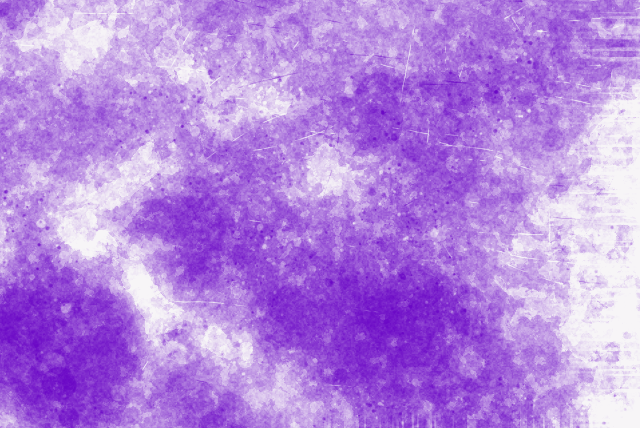
Write a Shadertoy shader that draws this texture.

```glsl
// Distressed violet paint: soft washes and clouds set a single tone, then torn
// chips, round blots, splatter, scratches, edge wear and grain disturb it.
// The tone finally runs along one ramp from deep violet to near white.

#define DEEP_VIOLET vec3(0.40, 0.00, 0.77)
#define PALE_LILAC  vec3(0.985, 0.99, 0.975)
#define BASE_TONE 0.42
#define CLOUD_CONTRAST 0.66
#define CHIP_STRENGTH 0.17
#define BLOT_STRENGTH 0.13
#define SPLATTER_STRENGTH 0.26
#define SCRATCH_COUNT 90
#define SCRATCH_STRENGTH 0.30
#define WEAR_STRENGTH 0.22
#define GRAIN_STRENGTH 0.13

float hash(vec2 p) {
    vec3 q = fract(p.xyx * 0.1031);
    q += dot(q, q.yzx + 33.33);
    return fract((q.x + q.y) * q.z);
}

vec2 hash2(vec2 p) { return vec2(hash(p), hash(p + 57.3)); }

mat2 turn(float a) { return mat2(cos(a), sin(a), -sin(a), cos(a)); }

float noise(vec2 p) {
    vec2 i = floor(p), f = fract(p);
    f = f * f * (3.0 - 2.0 * f);
    return mix(mix(hash(i), hash(i + vec2(1, 0)), f.x),
               mix(hash(i + vec2(0, 1)), hash(i + vec2(1, 1)), f.x), f.y);
}

float fbm(vec2 p) {
    float sum = 0.0, amp = 0.5;
    for (int i = 0; i < 6; i++) {
        sum += amp * noise(p);
        p = turn(0.6) * p * 2.03 + 17.1;
        amp *= 0.54;
    }
    return sum / 1.06;
}

// Soft elliptical wash of pigment
float wash(vec2 p, vec2 centre, vec2 radius) {
    vec2 d = (p - centre) / radius;
    return exp(-dot(d, d));
}

// Soft stroke between two points
float stroke(vec2 p, vec2 a, vec2 b, float width) {
    vec2 ab = b - a;
    float d = length(p - a - ab * clamp(dot(p - a, ab) / dot(ab, ab), 0.0, 1.0)) / width;
    return exp(-d * d);
}

// Broad arrangement of light and dark areas
float layout_tone(vec2 p) {
    float light = 0.32 * stroke(p, vec2(0.24, 0.38), vec2(0.68, 0.08), 0.10)
                + 0.36 * wash(p, vec2(0.76, 0.58), vec2(0.14, 0.13))
                + 0.34 * wash(p, vec2(0.56, 0.82), vec2(0.16, 0.08))
                + 0.36 * wash(p, vec2(0.02, 0.44), vec2(0.09, 0.11))
                + 0.22 * wash(p, vec2(0.18, 0.94), vec2(0.12, 0.12))
                + 0.15 * wash(p, vec2(0.33, 0.58), vec2(0.20, 0.10))
                + 0.17 * wash(p, vec2(1.30, 0.42), vec2(0.14, 0.24))
                + 0.10 * wash(p, vec2(0.95, 0.95), vec2(0.35, 0.20))
                + 0.34 * smoothstep(1.30, 1.52, p.x + 0.14 * (0.4 - p.y));
    float dark = 0.19 * wash(p, vec2(0.18, 0.19), vec2(0.30, 0.13))
               + 0.16 * wash(p, vec2(1.00, 0.24), vec2(0.22, 0.14))
               + 0.14 * wash(p, vec2(0.50, 0.47), vec2(0.20, 0.07))
               + 0.07 * wash(p, vec2(1.08, 0.60), vec2(0.16, 0.18));
    return light - dark;
}

// Scattered discs, each lighter (+) or darker (-) than its ground
float blots(vec2 p, float cells, float share, float px) {
    vec2 g = p * cells, id = floor(g);
    float sum = 0.0, soft = cells * px;
    for (int y = -1; y <= 1; y++)
    for (int x = -1; x <= 1; x++) {
        vec2 c = id + vec2(x, y);
        float size = hash(c + cells * 3.0);
        float radius = mix(0.10, 0.50, size * size);
        float d = length(g - c - hash2(c + cells)) - radius;
        float level = hash(c + cells * 5.0) * 2.0 - 1.0;
        sum += step(hash(c + cells * 7.0), share) * level * smoothstep(soft, -soft, d);
    }
    return sum;
}

// Thin bent lines, most of them nearly level, a few dark
float scratches(vec2 p, float px) {
    float sum = 0.0;
    for (int i = 0; i < SCRATCH_COUNT; i++) {
        vec2 seed = vec2(float(i) * 3.7, 11.0);
        vec2 centre = sqrt(hash2(seed)) * vec2(1.5, 1.0);
        float kind = hash(seed + 5.0), spread = hash(seed + 8.0) - 0.5;
        float angle = kind < 0.6 ? 0.15 + 0.35 * spread : 3.1 * spread;
        float reach = mix(0.02, 0.18, pow(hash(seed + 13.0), 3.0));
        vec2 q = turn(angle) * (p - centre);
        q.y += (hash(seed + 21.0) - 0.5) * 1.6 * q.x * q.x;
        float line = smoothstep(px * 0.8 + 0.0006, 0.0, abs(q.y));
        line *= smoothstep(reach, reach * 0.5, abs(q.x));
        line *= smoothstep(0.25, 0.7, noise(vec2(q.x * 70.0, float(i))));
        sum += line * (hash(seed + 30.0) < 0.25 ? -0.7 : 1.0);
    }
    return clamp(sum, -1.0, 1.3);
}

void mainImage(out vec4 fragColor, in vec2 fragCoord) {
    float px = 1.0 / iResolution.y;
    vec2 p = fragCoord * px;
    vec2 bend = vec2(fbm(p * 4.0), fbm(p * 4.0 + 31.0)) - 0.5;
    vec2 ragged = p + 0.012 * (vec2(fbm(p * 30.0), fbm(p * 30.0 + 9.0)) - 0.5);

    // Washes and clouds
    float tone = BASE_TONE + layout_tone(p + 0.28 * bend);
    tone += CLOUD_CONTRAST * (fbm(p * 3.0 + bend + 4.0) - 0.5);

    // Torn paint with crisp borders, and dark flecks left on the light areas
    float torn = tone + 0.85 * (fbm(p * 9.0 + 2.0 * bend + 50.0) - 0.5);
    float fleck = smoothstep(0.56, 0.60, fbm(p * 24.0 + 90.0)) * smoothstep(0.58, 0.75, tone);
    tone += CHIP_STRENGTH * smoothstep(0.68, 0.70, torn) - 0.16 * fleck;
    tone += 0.07 * smoothstep(0.50, 0.52, torn) - 0.08 * smoothstep(0.34, 0.32, torn);
    float crumbs = fbm(p * 38.0 + 70.0) + 0.25 * (tone - 0.6);
    tone += 0.14 * smoothstep(0.57, 0.62, crumbs) - 0.07 * smoothstep(0.40, 0.35, crumbs);

    // Blots and clustered splatter
    float cluster = smoothstep(0.45, 0.66, fbm(p * 5.0 + 80.0));
    tone += BLOT_STRENGTH * (blots(ragged, 7.5, 0.5, px) + blots(ragged + 3.0, 16.0, 0.4, px));
    tone += SPLATTER_STRENGTH * mix(0.2, 1.0, cluster)
          * (blots(ragged, 42.0, 0.25, px) + 1.4 * blots(p, 110.0, 0.25, px));

    // Scratches and worn borders
    tone += SCRATCH_STRENGTH * scratches(p + 0.02 * bend, px);
    float side = smoothstep(1.25, 1.50, p.x) * smoothstep(0.5, 0.8, noise(p * vec2(9.0, 170.0)));
    float foot = smoothstep(0.06, 0.0, p.y) * smoothstep(0.5, 0.8, noise(p * vec2(170.0, 12.0)));
    tone += WEAR_STRENGTH * (side + foot * smoothstep(0.4, 0.9, p.x));

    // Grain, then the colour ramp
    tone += GRAIN_STRENGTH * (noise(p * 150.0) + noise(p * 320.0) - 1.0);
    tone = 0.03 + 0.94 * smoothstep(-0.18, 1.18, tone);
    fragColor = vec4(mix(DEEP_VIOLET, PALE_LILAC, tone), 1.0);
}
```
